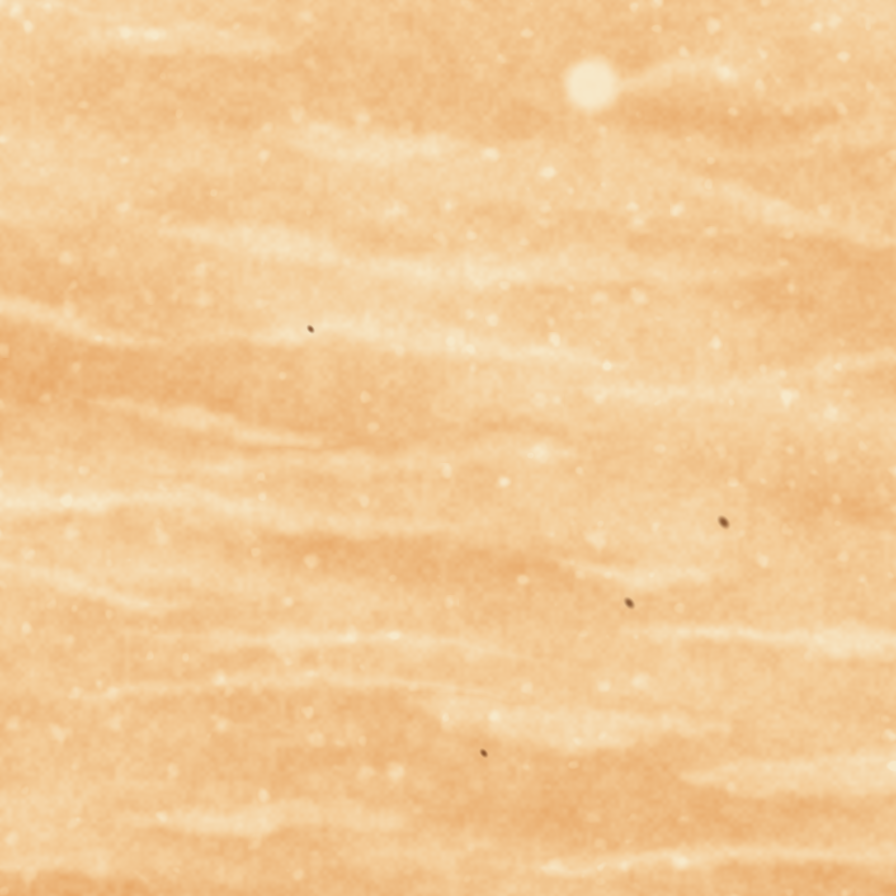
Give the GLSL for this texture, as a Shadertoy shader.

```glsl
#define STREAKS 25
#define STREAK_GAIN 0.46
#define BASE_TONE 0.28
#define BAND_GAIN 0.55
#define VEIL_GAIN 0.24
#define GRAIN_GAIN 0.30
#define FLECK_GAIN 0.32
#define DARK_SPECKS 4

const vec3 OCHRE = vec3(0.910, 0.665, 0.415);
const vec3 SAND  = vec3(0.956, 0.800, 0.595);
const vec3 CREAM = vec3(0.970, 0.910, 0.785);
const vec3 UMBER = vec3(0.450, 0.240, 0.100);

vec2 hash2(vec2 p) {
    vec3 q = fract(p.xyx * vec3(0.1031, 0.1030, 0.0973));
    q += dot(q, q.yzx + 33.33);
    return fract((q.xx + q.yz) * q.zy);
}

float noise(vec2 p) {
    vec2 i = floor(p), f = fract(p);
    f = f * f * (3.0 - 2.0 * f);
    float low = mix(hash2(i).x, hash2(i + vec2(1, 0)).x, f.x);
    float high = mix(hash2(i + vec2(0, 1)).x, hash2(i + vec2(1, 1)).x, f.x);
    return mix(low, high, f.y);
}

float fbm(vec2 p) {
    float sum = 0.0, gain = 0.5;
    for (int i = 0; i < 4; i++) {
        sum += gain * noise(p);
        p = mat2(1.6, 0.25, -0.25, 1.6) * p + 17.3;
        gain *= 0.55;
    }
    return sum;
}

// Tapered, gently bent pale lenses lying close to horizontal
float streaks(vec2 p) {
    p.y += 0.030 * (noise(p * vec2(5.0, 9.0)) - 0.5);
    p.y += 0.014 * (noise(p * vec2(28.0, 40.0)) - 0.5);
    float cover = 0.0;
    for (int i = 0; i < STREAKS; i++) {
        float k = float(i);
        vec2 place = hash2(vec2(k, 7.0));
        vec2 shape = hash2(vec2(k, 31.0));
        vec2 style = hash2(vec2(k, 53.0));
        vec2 center = vec2(fract(k * 0.618 + 0.25 * place.x),
                           (k + place.y) / float(STREAKS));
        float halfLength = mix(0.12, 0.34, shape.x);
        float halfWidth = mix(0.014, 0.032, shape.y * shape.y);
        vec2 d = p - center;
        float along = d.x / halfLength;
        d.y -= d.x * mix(-0.19, 0.11, style.x);
        d.y -= 0.012 * sin(along * 2.5 + 6.28 * style.y);
        float width = halfWidth * (1.0 - along * along);
        float body = smoothstep(-0.008, 0.014, width - abs(d.y));
        body *= smoothstep(1.0, 0.55, abs(along));
        cover = max(cover, body * mix(0.65, 1.0, style.y));
    }
    return cover;
}

// Small soft pale grains, one candidate per cell, gathered in patches
float flecks(vec2 p, float cells, float share, float radius) {
    vec2 id = floor(p * cells);
    vec2 pick = hash2(id + cells);
    vec2 center = (id + 0.25 + 0.5 * hash2(id + 91.0)) / cells;
    float size = radius * mix(0.5, 1.2, pick.y);
    float wobble = 0.006 * (noise(p * 130.0) - 0.5);
    float disc = smoothstep(size, size * 0.1, length(p - center) + wobble);
    float patchShare = share * 2.0 * noise(center * 4.0 + 61.0);
    return disc * step(pick.x, patchShare) * mix(0.4, 1.0, pick.y);
}

float darkSpecks(vec2 p) {
    float cover = 0.0;
    for (int i = 0; i < DARK_SPECKS; i++) {
        vec2 d = p - hash2(vec2(float(i), 113.0));
        d.y += 0.4 * d.x;
        float size = mix(0.005, 0.009, hash2(vec2(float(i), 71.0)).x);
        cover = max(cover, smoothstep(size, size * 0.1, length(d)));
    }
    return cover;
}

vec3 sandRamp(float tone) {
    vec3 lower = mix(OCHRE, SAND, clamp(tone * 2.0, -0.2, 1.0));
    return mix(lower, CREAM, clamp(tone * 2.0 - 1.0, 0.0, 1.0));
}

void mainImage(out vec4 fragColor, in vec2 fragCoord) {
    vec2 p = fragCoord / iResolution.y;

    // Broad bedding, pale veils and fine grain
    vec2 bedding = vec2(p.x, p.y + 0.08 * p.x);
    float tone = BASE_TONE + BAND_GAIN * (fbm(bedding * vec2(2.2, 9.0) + 4.0) - 0.45);
    float corner = smoothstep(0.65, 0.05, length((p - vec2(1.0, 0.92)) * vec2(1.0, 2.2)));
    float veil = smoothstep(0.42, 0.72, fbm(bedding * vec2(3.0, 13.0) + 23.0) + 0.16 * corner);
    tone += VEIL_GAIN * veil;
    tone += 0.16 * (noise(p * vec2(28.0, 38.0)) - 0.5);
    float grain = 0.6 * noise(p * 105.0) + 0.4 * noise(p * 190.0 + 40.0);
    tone += GRAIN_GAIN * (grain - 0.5);

    // Pale streaks with a mottled body
    float mottle = 0.75 + 0.4 * noise(p * vec2(22.0, 55.0) + 9.0);
    tone += STREAK_GAIN * streaks(p) * mottle * (1.0 - 0.4 * veil);

    // Scattered grains and one large pale pebble
    tone += FLECK_GAIN * flecks(p, 19.0, 0.22, 0.013);
    tone += FLECK_GAIN * flecks(p + 0.37, 34.0, 0.15, 0.009);
    float pebble = smoothstep(0.040, 0.018, length(p - vec2(0.66, 0.905)));
    tone = mix(tone, 0.98 + 0.1 * (grain - 0.5), pebble);

    vec3 color = mix(sandRamp(tone), UMBER, 0.8 * darkSpecks(p));
    fragColor = vec4(color, 1.0);
}
```
